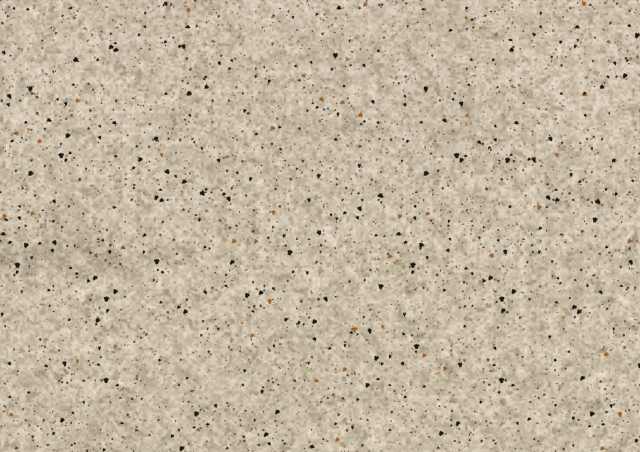
Reproduce this texture procedurally as a Shadertoy shader.

```glsl
float hash(vec2 p)
{
    return fract(sin(dot(p, vec2(127.1, 311.7))) * 43758.5453);
}

float noise(vec2 p)
{
    vec2 i = floor(p), f = fract(p);
    f = f * f * (3.0 - 2.0 * f);
    return mix(mix(hash(i), hash(i + vec2(1, 0)), f.x),
               mix(hash(i + vec2(0, 1)), hash(i + vec2(1, 1)), f.x), f.y);
}

// Coverage of scattered, slightly angular grains; radii are in canvas heights
float grains(vec2 p, float cells, float density, float minRadius, float maxRadius, float seed)
{
    float cover = 0.0;
    float blur = 0.7 / iResolution.y + 0.0004;
    vec2 home = floor(p * cells);
    for (int y = -1; y <= 1; y++)
    for (int x = -1; x <= 1; x++)
    {
        vec2 id = home + vec2(x, y);
        vec2 key = id + seed;
        if (hash(key) > density) continue;

        vec2 center = (id + vec2(hash(key + 17.3), hash(key + 41.9))) / cells;
        float turn = 6.2832 * hash(key + 73.1);
        float size = hash(key + 97.7);
        float radius = mix(minRadius, maxRadius, size * size);
        float stretch = mix(1.0, 1.5, hash(key + 59.2));

        vec2 d = p - center;
        d = mat2(cos(turn), -sin(turn), sin(turn), cos(turn)) * d;
        d *= vec2(stretch, 1.0) / sqrt(stretch);
        float angle = atan(d.y, d.x + 1e-6);
        float outline = radius * (1.0 + 0.14 * sin(3.0 * angle + turn) + 0.08 * sin(5.0 * angle));
        cover = max(cover, 1.0 - smoothstep(-blur, blur, length(d) - outline));
    }
    return cover;
}

void mainImage(out vec4 fragColor, in vec2 fragCoord)
{
    vec2 p = fragCoord / iResolution.y;
    vec2 uv = fragCoord / iResolution.xy;

    // Fine mottled stone
    float mottle = 0.35 * (noise(p * 45.0) - 0.5)
                 + 0.45 * (noise(p * 105.0 + 31.0) - 0.5)
                 + 0.60 * (noise(p * 190.0 + 67.0) - 0.5);
    vec3 color = vec3(0.797, 0.747, 0.662) + mottle * vec3(0.22, 0.22, 0.25);

    // Broad tone: paler and pinker at the top, dusky stains at the left
    color += (uv.y - 0.5) * vec3(0.02, 0.012, 0.022);
    color += 0.025 * (noise(p * 4.0 + 5.0) - 0.5);
    float leftSide = 1.0 - smoothstep(0.1, 0.32, uv.x);
    float stain = smoothstep(0.5, 0.85, noise(p * 7.0 + 12.0) * 0.75 + noise(p * 28.0) * 0.25);
    color -= 0.1 * stain * leftSide;

    // Soft grey-brown smudges
    float smudge = smoothstep(0.6, 0.9, 0.6 * noise(p * 62.0 + 83.0) + 0.4 * noise(p * 130.0));
    color = mix(color, vec3(0.58, 0.53, 0.44), 0.6 * smudge);

    // Pale chips near the upper left
    float chips = grains(p, 16.0, 0.14, 0.006, 0.016, 211.0);
    chips *= leftSide * smoothstep(0.3, 0.7, uv.y) * smoothstep(0.3, 0.6, noise(p * 90.0));
    color = mix(color, vec3(0.91, 0.88, 0.81), 0.75 * chips);

    // Faint brown and tan flecks
    float faint = grains(p, 85.0, 0.3, 0.0011, 0.0030, 307.0);
    color = mix(color, vec3(0.42, 0.36, 0.27), 0.5 * faint);
    float tan1 = grains(p, 60.0, 0.12, 0.0012, 0.0030, 401.0);
    color = mix(color, vec3(0.60, 0.40, 0.19), 0.7 * tan1);

    // Rust grains
    float rust = grains(p, 40.0, 0.08, 0.0022, 0.0050, 503.0);
    color = mix(color, vec3(0.60, 0.34, 0.11), 0.9 * rust);

    // Black grains, small then large
    float smallBlack = grains(p, 75.0, 0.17, 0.0010, 0.0028, 607.0);
    color = mix(color, vec3(0.17, 0.13, 0.09), 0.88 * smallBlack);
    float largeBlack = grains(p, 40.0, 0.12, 0.0026, 0.0055, 709.0);
    color = mix(color, vec3(0.08, 0.07, 0.05), 0.95 * largeBlack);

    fragColor = vec4(color, 1.0);
}
```
